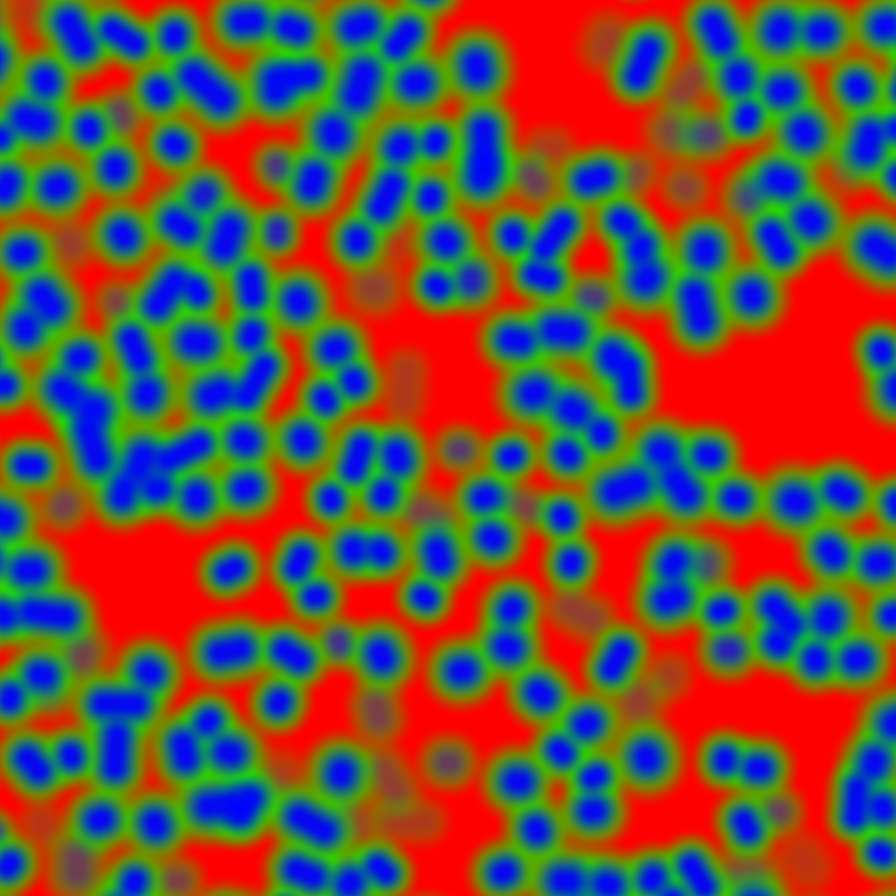
A Shadertoy shader for this pattern:

```glsl
// Soft blue cells with green halos, scattered and merging on a red ground.

#define GRID 17.0          // cell columns across the canvas
#define JITTER 0.68        // scatter of a blob inside its grid cell
#define VOID_SCALE 0.43    // frequency of the empty regions, per grid cell
#define VOID_LEVEL 0.17    // noise level below which no blob grows
#define DENSITY 0.91       // chance of a blob outside the empty regions
#define FAINT_SHARE 0.24   // share of washed-out blobs
#define CORE_IN 0.003      // blue core: start and end of its falloff
#define CORE_OUT 0.033
#define HALO_IN 0.010      // halo: start and end of the return to red
#define HALO_OUT 0.052
#define STRETCH 0.019      // largest half length of a blob

float hash(vec2 p, float seed) {
    return fract(sin(dot(p, vec2(127.1, 311.7)) + seed * 74.7) * 43758.5453);
}

float valueNoise(vec2 p) {
    vec2 i = floor(p), f = fract(p);
    f = f * f * (3.0 - 2.0 * f);
    float low = mix(hash(i, 0.0), hash(i + vec2(1, 0), 0.0), f.x);
    float high = mix(hash(i + vec2(0, 1), 0.0), hash(i + vec2(1, 1), 0.0), f.x);
    return mix(low, high, f.y);
}

// Distance to a segment centred on the origin
float segmentDistance(vec2 p, vec2 dir, float halfLength) {
    return length(p - dir * clamp(dot(p, dir), -halfLength, halfLength));
}

// Coverage of one blob: x = wide halo, y = tight core
vec2 blob(vec2 uv, vec2 cell) {
    float present = step(hash(cell, 1.0), DENSITY)
                  * step(VOID_LEVEL, valueNoise(cell * VOID_SCALE + 23.7));

    // Odd rows are shifted to hide the grid
    vec2 centre = cell + 0.5 + JITTER * (vec2(hash(cell, 2.0), hash(cell, 3.0)) - 0.5);
    centre.x += 0.5 * mod(cell.y, 2.0);

    float angle = -0.9 + 2.8 * (hash(cell, 4.0) - 0.5);
    float halfLength = 0.002 + STRETCH * pow(hash(cell, 5.0), 4.0);
    float size = mix(0.77, 1.08, hash(cell, 6.0));

    float strength = 0.97;
    if (hash(cell, 7.0) < FAINT_SHARE) {
        strength = mix(0.25, 0.9, hash(cell, 8.0));
        size *= 0.9;
    }

    float d = segmentDistance(uv - centre / GRID, vec2(cos(angle), sin(angle)), halfLength) / size;
    float halo = strength * (1.0 - smoothstep(HALO_IN, HALO_OUT, d));
    float core = strength * strength * (1.0 - smoothstep(CORE_IN, CORE_OUT, d));
    return present * vec2(halo, core);
}

void mainImage(out vec4 fragColor, in vec2 fragCoord) {
    vec2 uv = fragCoord / iResolution.y;
    vec2 home = floor(uv * GRID);

    // Uncovered share left by all nearby halos and cores
    vec2 open = vec2(1.0);
    for (int y = -2; y <= 2; y++)
        for (int x = -3; x <= 2; x++)
            open *= 1.0 - blob(uv, home + vec2(x, y));

    // Red outside, blue inside, green in the band between them
    float red = open.x;
    float blue = 1.0 - open.y;
    float green = max(1.0 - red - blue, 0.0);
    fragColor = vec4(red, green, blue, 1.0);
}
```
